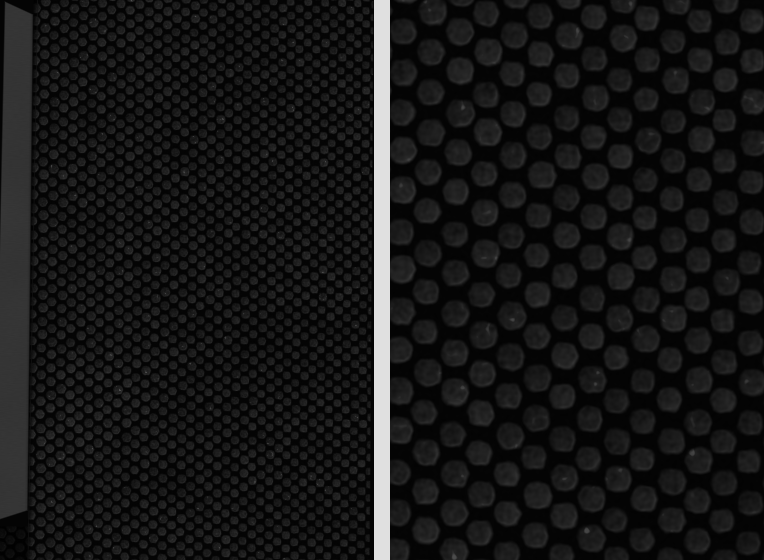
Left: the whole. Right: its middle third, enlarged.
Write a WebGL 1 fragment shader that draws this texture.

```glsl
precision highp float;
// Black embossed book cloth with staggered rounded studs and a grey strip along the left edge.
uniform vec2 u_resolution;

vec2 hash2(vec2 p) {
  vec3 a = fract(p.xyx * vec3(0.1031, 0.1030, 0.0973));
  a += dot(a, a.yzx + 33.33);
  return fract((a.xx + a.yz) * a.zy);
}

// Gradient noise, roughly -0.7 to 0.7
float noise(vec2 p) {
  vec2 i = floor(p), f = p - i;
  vec2 u = f * f * f * (f * (f * 6.0 - 15.0) + 10.0);
  float a = dot(hash2(i) * 2.0 - 1.0, f);
  float b = dot(hash2(i + vec2(1, 0)) * 2.0 - 1.0, f - vec2(1, 0));
  float c = dot(hash2(i + vec2(0, 1)) * 2.0 - 1.0, f - vec2(0, 1));
  float d = dot(hash2(i + 1.0) * 2.0 - 1.0, f - 1.0);
  return mix(mix(a, b, u.x), mix(c, d, u.x), u.y);
}

// Brightness of the cloth; the studs shrink and crowd together to the right
float cloth(vec2 p, float px) {
  float across = clamp(p.x * 1.5, 0.0, 1.0);
  vec2 w = p + 0.0025 * vec2(noise(p * 6.0), noise(p * 6.0 + 40.0));
  w += vec2(-0.01 * p.y, 0.03 * p.x);
  vec2 density = vec2(28.0 + 9.4 * w.x, 42.0);
  vec2 q = vec2(w.x * (28.0 + 4.7 * w.x), w.y * 42.0);
  float grain = noise(p * 330.0);
  float fleck = noise(p * 190.0 + 70.0);

  // Dim threads joining diagonal neighbours
  float weave = cos(6.2832 * q.x) * cos(6.2832 * q.y);
  float shade = 0.016 + 0.026 * smoothstep(-0.1, 0.8, weave) + 0.008 * grain;

  // Two interleaved lattices make the staggered rows
  for (int k = 0; k < 2; k++) {
    vec2 s = q + 0.5 * float(k);
    vec2 id = floor(s + 0.5);
    vec2 rnd = hash2(id + 57.0 * float(k) + 9.0);
    vec2 d = (s - id - 0.08 * (rnd - 0.5)) / density;

    // Rounded hexagon on the left, softer square on the right
    vec2 a = abs(d);
    float hexagon = max(a.y, a.x * 0.866 + a.y * 0.5);
    float square = max(a.x, a.y);
    float r = mix(length(d), mix(hexagon, square, across), 0.5);
    float radius = mix(0.0083, 0.0067, across) + 0.0009 * (rnd.x - 0.5);
    float edge = r - radius + 0.0014 * fleck;
    float soft = max(0.0013, px);
    float stud = 1.0 - smoothstep(-soft, soft, edge);

    // Worn face with a lit lower right rim
    float face = 0.112 + 0.035 * (rnd.y - 0.5) + 0.04 * grain + 0.045 * fleck;
    face += 1.6 * (d.x - d.y);
    float rim = smoothstep(-0.0028, -0.0008, edge) * smoothstep(0.0, 0.006, d.x - d.y);
    face += 0.05 * rim * (1.0 - 0.6 * across);
    face += 0.16 * smoothstep(0.3, 0.55, fleck) * smoothstep(0.4, 1.0, rnd.x);
    shade = mix(shade, face, stud);
  }

  // Uneven light over the whole cover
  return shade * (1.0 + 0.2 * noise(p * 4.0 + 15.0));
}

void main() {
  vec2 p = gl_FragCoord.xy / u_resolution.y;
  float px = 1.0 / u_resolution.y;
  float width = u_resolution.x * px;
  float shade = cloth(p, px);

  // Shadowed hinge beside the strip with a thin lit crease
  float spine = mix(0.048, 0.059, p.y);
  float hinge = p.x - spine;
  shade *= mix(0.35, 1.0, smoothstep(0.001, 0.010, hinge));
  float crease = 1.0 - smoothstep(0.0, max(0.0012, px), abs(hinge - 0.006 * p.y - 0.002));
  shade = mix(shade, 0.075 + 0.04 * noise(p * vec2(60.0, 150.0)), 0.6 * crease);

  // Dark margin at the right edge
  float margin = width - mix(0.008, 0.001, p.y);
  shade = mix(shade, 0.01, smoothstep(-px, px, p.x - margin));

  // Grey strip with slanted ends, and a black backing to its left
  float left = max(-0.01, (p.y - 0.57) * 0.021);
  float ends = max(p.y - 1.001 + 0.46 * p.x, 0.073 + 0.32 * p.x - p.y);
  float strip = max(max(hinge, left - p.x), ends);
  float backing = max(hinge - 0.001, 0.06 - p.y);
  shade = mix(shade, 0.015, 1.0 - smoothstep(-px, px, backing));
  float paper = 0.205 + 0.012 * noise(p * vec2(90.0, 500.0)) + 0.015 * noise(p * 9.0);
  paper -= 0.03 * smoothstep(-0.006, 0.0, hinge);
  shade = mix(shade, paper, 1.0 - smoothstep(-px, px, strip));

  gl_FragColor = vec4(vec3(max(shade, 0.0)), 1.0);
}
```
